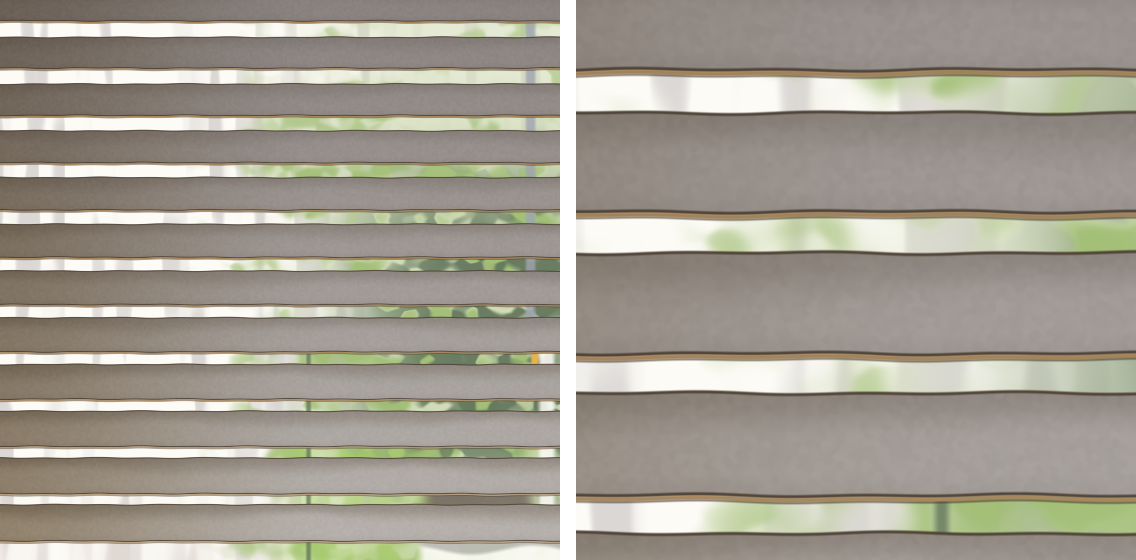
Left, the full canvas; right, a detail of the centre.
Write a WebGL 2 fragment shader that draws this pattern.

```glsl
#version 300 es
precision highp float;
// Twelve horizontal blind slats, lit from below right, with a blurred garden
// seen through the gaps. Slats repeat by row index and deepen down the canvas;
// soft cellular noise makes the foliage and layered sines vary the shading.
uniform vec2 u_resolution;
out vec4 fragColor;

const float LAST_SLAT = 11.0;
const float FIRST_TOP = -0.0171;
const float PITCH = 0.08346;
const float FIRST_DEPTH = 0.0555;
const float DEPTH_GROWTH = 0.00098;

const vec3 SKY = vec3(0.99, 0.985, 0.965);
const vec3 PALE_LEAF = vec3(0.82, 0.86, 0.72);
const vec3 LEAF = vec3(0.64, 0.75, 0.47);
const vec3 DEEP_LEAF = vec3(0.37, 0.45, 0.35);
const vec3 POLE = vec3(0.62, 0.64, 0.69);
const vec3 WALL = vec3(0.46, 0.41, 0.38);
const vec3 EDGE_DARK = vec3(0.27, 0.22, 0.17);
const vec3 EDGE_TAN = vec3(0.64, 0.51, 0.34);

vec2 hash2(vec2 p) {
  vec3 q = fract(vec3(p.xyx) * vec3(0.1031, 0.1030, 0.0973));
  q += dot(q, q.yzx + 33.33);
  return fract((q.xx + q.yz) * q.zy);
}

// Cellular noise whose cells melt into one another, 0 to 1.
float softCells(vec2 p, float sharpness) {
  vec2 cell = floor(p), f = fract(p);
  float total = 0.0, weights = 0.0;
  for (int y = -1; y <= 1; y++)
    for (int x = -1; x <= 1; x++) {
      vec2 o = vec2(x, y);
      vec2 h = hash2(cell + o);
      vec2 d = o + h - f;
      float w = exp(-sharpness * dot(d, d));
      total += w * fract(h.x * 7.3 + h.y * 3.1);
      weights += w;
    }
  return total / weights;
}

float band(float t, float lo, float hi, float soft) {
  return smoothstep(lo - soft, lo + soft, t) - smoothstep(hi - soft, hi + soft, t);
}

float box(vec2 p, vec2 lo, vec2 hi, float soft) {
  return band(p.x, lo.x, hi.x, soft) * band(p.y, lo.y, hi.y, soft);
}

// Blurred view outdoors; p.y runs downward.
vec3 garden(vec2 p) {
  float blobs = softCells(p * vec2(15.0, 24.0), 5.0);
  float fine = softCells(p * vec2(46.0, 60.0) + 9.0, 5.0);
  float mottle = 0.6 * blobs + 0.4 * fine;

  // Faint branches above, pale fence boards below
  float boards = softCells(vec2(p.x * 42.0, p.y * 4.0), 8.0);
  vec3 col = SKY - vec3(0.13, 0.14, 0.13) * smoothstep(0.5, 0.9, boards);
  col = mix(col, vec3(0.89, 0.85, 0.82), 0.6 * smoothstep(0.82, 1.0, p.y) * boards);

  // Foliage thickens to the right and toward mid height
  float density = mix(0.55, 1.0, smoothstep(0.08, 0.38, p.y));
  float leafy = smoothstep(0.40, 0.66, p.x + 0.30 * (mottle - 0.5)) * density;
  col = mix(col, PALE_LEAF, leafy);
  col = mix(col, LEAF, leafy * smoothstep(0.38, 0.72, mottle));
  float shade = smoothstep(0.52, 0.82, p.x) * band(p.y, 0.34, 0.87, 0.14);
  col = mix(col, DEEP_LEAF, shade * smoothstep(0.75, 0.28, fine) * 0.9);
  float lawn = box(p, vec2(0.51, 0.77), vec2(0.73, 1.1), 0.05);
  col = mix(col, vec3(0.67, 0.81, 0.43), 0.65 * lawn * (0.5 + fine * 0.7));

  // Posts, low wall and bright objects at the right
  col = mix(col, POLE, 0.8 * box(p, vec2(0.939, 0.03), vec2(0.956, 0.58), 0.004));
  col = mix(col, DEEP_LEAF, 0.75 * box(p, vec2(0.547, 0.63), vec2(0.555, 1.1), 0.003));
  col = mix(col, WALL, 0.85 * box(p, vec2(0.76, 0.865), vec2(0.95, 0.92), 0.018));
  col = mix(col, SKY, 0.85 * box(p, vec2(0.963, 0.61), vec2(0.99, 0.93), 0.006));
  col = mix(col, vec3(0.91, 0.70, 0.30), box(p, vec2(0.949, 0.63), vec2(0.961, 0.655), 0.003));
  float hump = 0.982 - 0.008 * sin(p.x * 28.0);
  vec3 ground = mix(vec3(0.74, 0.73, 0.72), SKY, smoothstep(hump - 0.005, hump + 0.005, p.y));
  return mix(col, ground, 0.9 * box(p, vec2(0.75, 0.955), vec2(1.1, 1.1), 0.012));
}

// Slat face: canvas-wide light, shadow under the upper edge, fine grain.
vec3 slatFace(vec2 p, float across, float row) {
  vec3 left = mix(vec3(0.41, 0.37, 0.33), vec3(0.57, 0.51, 0.42), p.y);
  vec3 right = mix(vec3(0.54, 0.51, 0.50), vec3(0.72, 0.70, 0.68), p.y);
  vec3 col = mix(left, right, smoothstep(-0.08, 0.62, p.x));
  float drift = sin(p.x * 9.0 + row * 1.7) + 0.5 * sin(p.x * 21.0 - row * 2.3);
  float reach = 0.52 + 0.10 * drift;
  float shadow = 1.0 - smoothstep(0.0, reach, across);
  col *= 1.0 - mix(0.07, 0.20, p.y) * shadow * vec3(0.9, 1.0, 1.15);
  col *= 1.0 - 0.04 * smoothstep(0.75, 1.0, across);
  return col + 0.022 * (softCells(p * 240.0, 6.0) - 0.5);
}

void main() {
  vec2 uv = gl_FragCoord.xy / u_resolution;
  vec2 p = vec2(uv.x, 1.0 - uv.y);
  float soft = max(0.0008, 0.7 / u_resolution.y);

  // Each row spans from the middle of one gap to the middle of the next
  float row = clamp(floor((p.y - FIRST_TOP + 0.008) / PITCH), 0.0, LAST_SLAT);
  float depth = FIRST_DEPTH + DEPTH_GROWTH * row;
  float wave = 0.0005 * (sin(p.x * 31.0 + row * 2.1) + sin(p.x * 67.0 - row));
  float t = p.y - FIRST_TOP - PITCH * row + wave;

  vec3 col = mix(garden(p), slatFace(p, t / depth, row), band(t, 0.0, depth, soft));

  // Dark upper rim, then the layered lower rim
  col = mix(col, EDGE_DARK, 0.85 * band(t, -0.0006, 0.0012, soft));
  vec3 tan = mix(EDGE_TAN, vec3(0.72, 0.63, 0.51), smoothstep(0.5, 1.0, p.y));
  col = mix(col, EDGE_DARK, 0.85 * band(t, depth - 0.0022, depth - 0.0003, soft));
  col = mix(col, tan, band(t, depth - 0.0003, depth + 0.0021, soft));
  col = mix(col, EDGE_DARK, 0.65 * band(t, depth + 0.0021, depth + 0.0032, soft));
  fragColor = vec4(col, 1.0);
}
```
